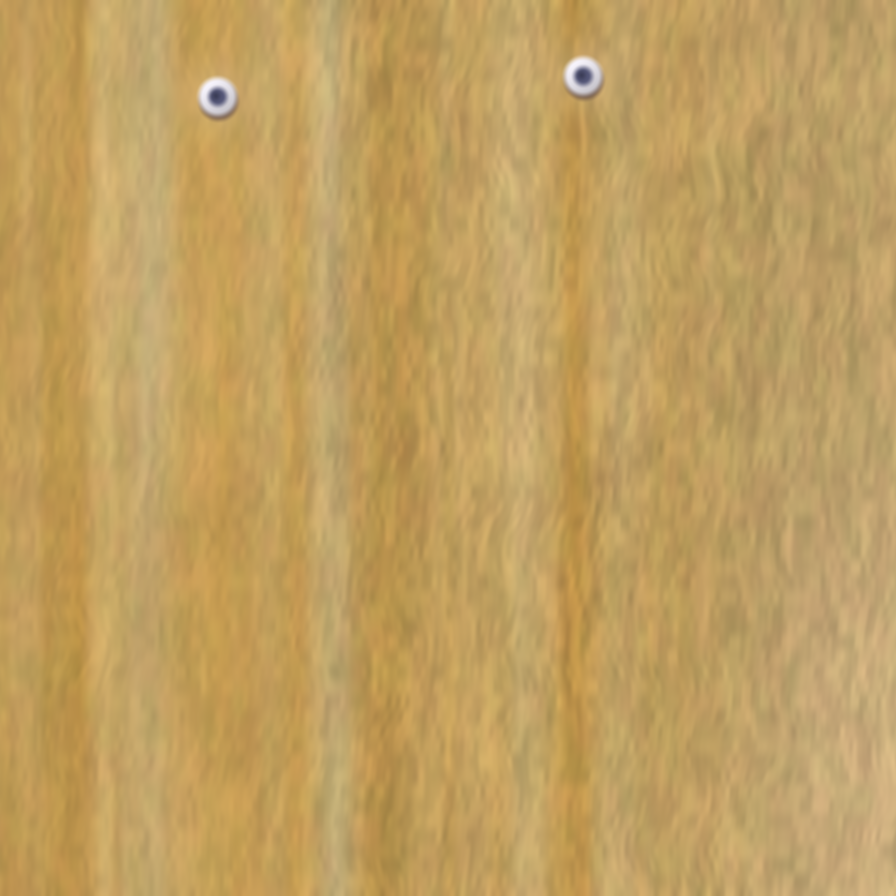
A Shadertoy shader for this texture:

```glsl
const vec3 GOLD = vec3(0.765, 0.595, 0.295);
const vec3 PALE = vec3(0.750, 0.665, 0.475);
const vec3 TAN_DARK = vec3(0.715, 0.610, 0.405);
const vec3 TAN_LIGHT = vec3(0.785, 0.680, 0.510);
const vec3 WASHER = vec3(0.88, 0.87, 0.90);
const vec3 HOLE = vec3(0.27, 0.28, 0.42);
const vec3 SHADOW = vec3(0.36, 0.27, 0.26);
const float BAND_WOBBLE = 0.012;
const float STREAK_TINT = 0.45;
const float FIBRE_CONTRAST = 0.13;
const float FLECK_CONTRAST = 0.10;
const float WASHER_RADIUS = 0.021;
const float HOLE_RADIUS = 0.010;
const float SOFTNESS = 0.0045;

// Each band: centre, half width, shift towards pale (+) or gold (-), brightness
const int BAND_COUNT = 10;
const vec4 BANDS[BAND_COUNT] = vec4[](
    vec4(0.070, 0.030, -0.32, -0.030), vec4(0.112, 0.014, 0.12, 0.060),
    vec4(0.165, 0.028, 0.38, 0.010), vec4(0.235, 0.040, -0.22, 0.020),
    vec4(0.330, 0.018, -0.25, 0.000), vec4(0.376, 0.018, 0.50, 0.000),
    vec4(0.430, 0.030, -0.18, -0.035), vec4(0.580, 0.028, 0.18, 0.010),
    vec4(0.638, 0.020, -0.38, -0.030), vec4(0.700, 0.028, 0.26, 0.000));

float hash(vec2 p) {
    return fract(sin(dot(p, vec2(127.1, 311.7))) * 43758.5453);
}

// Value noise in the range -1 to 1
float noise(vec2 p) {
    vec2 cell = floor(p);
    vec2 f = fract(p);
    f = f * f * (3.0 - 2.0 * f);
    float low = mix(hash(cell), hash(cell + vec2(1.0, 0.0)), f.x);
    float high = mix(hash(cell + vec2(0.0, 1.0)), hash(cell + vec2(1.0, 1.0)), f.x);
    return 2.0 * mix(low, high, f.y) - 1.0;
}

// Sum of the soft vertical bands: x is the tint shift, y the brightness
vec2 boardBands(float x) {
    vec2 sum = vec2(0.0);
    for (int i = 0; i < BAND_COUNT; i++) {
        float d = (x - BANDS[i].x) / BANDS[i].y;
        sum += BANDS[i].zw * exp(-d * d);
    }
    return sum;
}

vec3 wood(vec2 uv) {
    float wobble = BAND_WOBBLE * noise(vec2(uv.x * 5.0, uv.y * 2.5));
    vec2 grain = vec2(uv.x + 0.5 * wobble, uv.y);
    vec2 band = boardBands(grain.x);

    // Long streaks shift the tint, broad patches vary it along the board
    float streak = 0.6 * noise(vec2(grain.x * 34.0, grain.y * 1.3))
                 + 0.4 * noise(vec2(grain.x * 80.0 + 9.0, grain.y * 3.5));
    float patches = noise(uv * vec2(9.0, 3.0) + 31.0);
    float tint = 0.40 + band.x + STREAK_TINT * 0.5 * streak + 0.10 * patches;
    vec3 color = mix(GOLD, PALE, clamp(tint, -0.1, 1.15));

    // Duller tan on the right, brightening towards its lower corner
    float glow = smoothstep(0.65, 0.15, uv.y - 0.35 * (uv.x - 0.8));
    vec3 dull = mix(TAN_DARK, TAN_LIGHT, glow * smoothstep(0.72, 0.95, uv.x));
    color = mix(color, dull, 0.75 * smoothstep(0.68, 0.92, uv.x));

    // Short wavering fibres and fine flecks, rougher away from the left side
    float rough = mix(0.65, 1.0, smoothstep(0.25, 0.45, uv.x));
    float sway = 0.006 * noise(uv * vec2(14.0, 18.0));
    vec2 fibreUv = vec2(uv.x + sway - 0.06 * uv.y, uv.y);
    float fibre = noise(fibreUv * vec2(100.0, 20.0))
                * (0.75 + 0.35 * noise(uv * 12.0 + 5.0));
    float fleck = noise(fibreUv * vec2(180.0, 60.0) + 17.0);
    float shade = 1.0 + band.y + 0.025 * streak + 0.02 * patches
                + rough * 0.6 * (FIBRE_CONTRAST * fibre + FLECK_CONTRAST * fleck);
    color *= shade;

    // Faint mottled hue between green and rose
    float hue = noise(uv * vec2(60.0, 28.0) + 71.0);
    return color + 0.014 * hue * vec3(1.0, -0.5, 0.4);
}

float disc(vec2 p, float radius) {
    float blur = max(SOFTNESS, 1.0 / iResolution.y);
    return 1.0 - smoothstep(radius - blur, radius + blur, length(p));
}

// Pale washer with a dark centre and a shadow below it
vec3 addWasher(vec3 color, vec2 p) {
    float halo = exp(-dot(p, p) / 0.0016);
    color = mix(color, TAN_LIGHT * 1.04, 0.45 * halo);
    color = mix(color, SHADOW, 0.75 * disc(p + vec2(-0.001, 0.005), WASHER_RADIUS));
    float light = 1.0 + 6.0 * dot(p, vec2(-0.6, 0.8));
    color = mix(color, WASHER * light, disc(p, WASHER_RADIUS));
    color = mix(color, HOLE, 0.9 * disc(p, HOLE_RADIUS));
    return mix(color, HOLE * 0.6, 0.6 * disc(p - vec2(-0.002, 0.001), 0.004));
}

void mainImage(out vec4 fragColor, in vec2 fragCoord) {
    vec2 uv = fragCoord / iResolution.xy;
    vec3 color = wood(uv);
    color = addWasher(color, uv - vec2(0.243, 0.892));
    color = addWasher(color, uv - vec2(0.651, 0.915));
    fragColor = vec4(clamp(color, 0.0, 1.0), 1.0);
}
```
